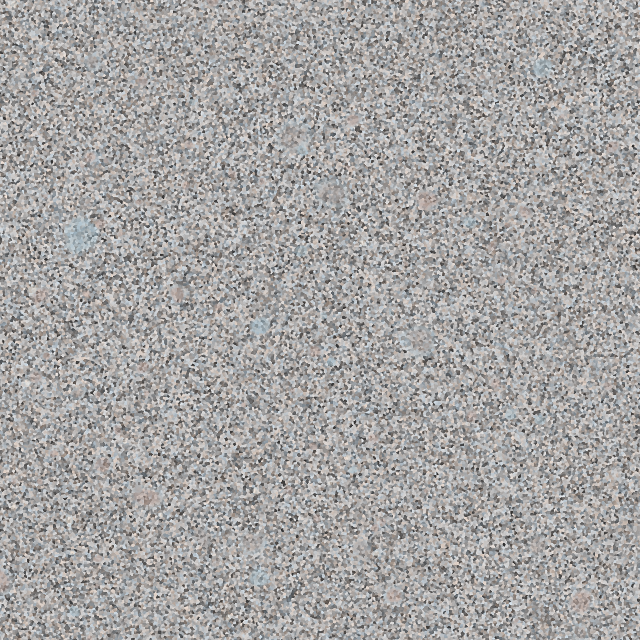
Give the GLSL for this texture, as a Shadertoy shader.

```glsl
// Fine speckled grey granite with faint pink and blue rounded inclusions.

const float GRAINS = 256.0;          // grains across the canvas
const float GRAIN_SHARPNESS = 6.0;   // higher gives crisper grain borders
const float SURROUND_FALLOFF = 2.2;  // reach of the neighbourhood average
const float EVENNESS = 0.52;         // how far the neighbourhood is evened out
const float RAGGEDNESS = 0.45;       // warp of grain outlines, in grains
const float DARKEST = 0.08;
const float LIGHTEST = 0.92;
const float TONE_BIAS = 0.50;        // below 1 favours pale grains
const float MEAN_TONE = 0.64;
const float CONTRAST_LOW = 1.16;
const float CONTRAST_HIGH = 1.32;
const float TINT_STRENGTH = 0.36;
const vec3 WARM_AXIS = vec3(0.15, -0.01, -0.13);
const vec3 STONE_CAST = vec3(0.006, 0.0, -0.002);
const vec3 PINK = vec3(0.70, 0.645, 0.625);
const vec3 BLUE = vec3(0.64, 0.70, 0.73);
const vec3 GREY = vec3(0.655, 0.64, 0.635);
const vec3 CREAM = vec3(0.84, 0.815, 0.785);

vec3 hash3(vec3 p) {
    p = fract(p * vec3(0.1031, 0.1030, 0.0973));
    p += dot(p, p.yxz + 33.33);
    return fract((p.xxy + p.yzz) * p.zyx);
}

float valueNoise(vec2 p, float seed) {
    vec2 i = floor(p), f = fract(p);
    f = f * f * (3.0 - 2.0 * f);
    float a = hash3(vec3(i, seed)).x;
    float b = hash3(vec3(i + vec2(1, 0), seed)).x;
    float c = hash3(vec3(i + vec2(0, 1), seed)).x;
    float d = hash3(vec3(i + vec2(1, 1), seed)).x;
    return mix(mix(a, b, f.x), mix(c, d, f.x), f.y);
}

vec2 rotate(vec2 p, float angle) {
    float c = cos(angle), s = sin(angle);
    return vec2(c * p.x - s * p.y, s * p.x + c * p.y);
}

// Soft Voronoi crystals: x is evened tone, y is signed warm or cool tint.
vec2 crystals(vec2 p) {
    vec2 cell = floor(p), sum = vec2(0.0);
    float total = 0.0, surroundSum = 0.0, surroundTotal = 0.0;
    for (int y = -1; y <= 1; y++)
    for (int x = -1; x <= 1; x++) {
        vec2 id = cell + vec2(x, y);
        vec3 site = hash3(vec3(id, 3.0));
        vec2 toSite = id + site.xy - p;
        float d2 = dot(toSite, toSite);
        float tone = mix(DARKEST, LIGHTEST, pow(site.z, TONE_BIAS));
        float hue = hash3(vec3(id, 17.0)).x * 2.0 - 1.0;
        float weight = exp(-GRAIN_SHARPNESS * d2);
        sum += weight * vec2(tone, hue * abs(hue));
        total += weight;
        float wide = exp(-SURROUND_FALLOFF * d2);
        surroundSum += wide * tone;
        surroundTotal += wide;
    }
    vec2 grain = sum / max(total, 1e-6);
    float surround = surroundSum / max(surroundTotal, 1e-6);
    grain.x -= EVENNESS * (surround - MEAN_TONE);
    return grain;
}

// Sparse rounded inclusions that calm and tint the speckle beneath.
vec3 addInclusions(vec3 stone, vec2 uv, float cells, float density, float seed) {
    vec2 p = rotate(uv, seed) * cells + 50.0;
    vec2 id = floor(p);
    vec3 place = hash3(vec3(id, seed * 7.0));
    vec3 kind = hash3(vec3(id, seed * 7.0 + 5.0));
    if (kind.x > density) return stone;

    float radius = mix(0.10, 0.22, kind.y * kind.y);
    vec2 center = 0.5 + (place.xy - 0.5) * (0.84 - 2.0 * radius);
    vec2 q = rotate(fract(p) - center, place.z * 6.28);
    q.x *= mix(1.0, 1.35, kind.z);
    float wobble = valueNoise(uv * 75.0, seed) - 0.5;
    float edge = length(q) / radius + 0.4 * wobble;

    float body = 1.0 - smoothstep(0.80, 1.10, edge);
    float rim = smoothstep(0.60, 0.85, edge) * (1.0 - smoothstep(0.95, 1.20, edge));
    vec3 fill = place.z < 0.5 ? PINK : (place.z < 0.88 ? GREY : BLUE);
    fill = mix(fill, CREAM, step(0.75, kind.z) * step(20.0, cells));
    vec3 calm = (stone - MEAN_TONE) * 0.45;
    stone = mix(stone, fill + calm, body * 0.8);
    return mix(stone, BLUE + 0.04 + calm, rim * 0.5 * kind.y);
}

// Short, slightly wavy vertical band of quieter grain.
float quietSeam(vec2 uv) {
    float bend = 0.418 + 0.022 * (valueNoise(uv.yy * 7.0, 41.0) - 0.5);
    float across = 1.0 - smoothstep(0.003, 0.014, abs(uv.x - bend));
    return across * (1.0 - smoothstep(0.22, 0.32, uv.y));
}

void mainImage(out vec4 fragColor, in vec2 fragCoord) {
    vec2 uv = fragCoord / iResolution.y;

    // Crystal speckle with ragged outlines
    vec2 p = rotate(uv, 0.4) * GRAINS + 400.0;
    vec2 ragged = vec2(valueNoise(p * 1.6, 11.0), valueNoise(p * 1.6, 13.0)) - 0.5;
    vec2 grain = crystals(p + RAGGEDNESS * ragged);

    // Broad areas of stronger and weaker contrast
    float contrast = mix(CONTRAST_LOW, CONTRAST_HIGH, valueNoise(uv * 5.0, 31.0));
    contrast *= 1.0 - 0.3 * quietSeam(uv);
    float tone = MEAN_TONE + (grain.x - MEAN_TONE) * contrast;

    // Mineral tints fade in the dark grains
    float tint = grain.y * TINT_STRENGTH * smoothstep(0.1, 0.6, tone);
    vec3 color = vec3(tone) + STONE_CAST + WARM_AXIS * tint;

    // Inclusions from large to small
    color = addInclusions(color, uv, 8.0, 0.24, 1.0);
    color = addInclusions(color, uv, 14.0, 0.28, 2.0);
    color = addInclusions(color, uv, 27.0, 0.18, 3.0);

    fragColor = vec4(clamp(color, 0.0, 1.0), 1.0);
}
```
